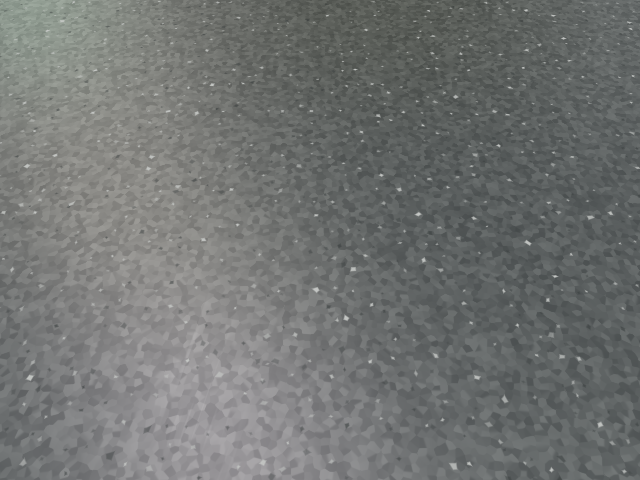
This texture is drawn by a Shadertoy shader. Its source:

```glsl
// Speckled grey vinyl floor seen at a slant under a soft diagonal sheen.
// Soft Voronoi granules and scattered angular chips lie on a perspective
// plane; broad gradients of light and faint scuffs tint the result.

#define HORIZON 2.0          // height of the vanishing line, in canvas heights
#define FORESHORTEN 1.9      // stretch of the plane in depth
#define GRAIN_DENSITY 125.0  // granules per floor unit
#define GRAIN_CONTRAST 0.13
#define CHIP_DENSITY 40.0    // chip cells per floor unit
#define PALE_SHARE 0.36      // share of cells holding a pale chip
#define DARK_SHARE 0.30      // share of cells holding a dark chip
#define SHADE 0.352          // unlit floor brightness
#define SHEEN 0.185          // brightness added by the sheen
#define EDGE_SOFTNESS 0.0022

const vec3 PALE_CHIP = vec3(0.77, 0.78, 0.77);
const vec3 DARK_CHIP = vec3(0.22, 0.24, 0.24);

vec3 hash3(vec2 cell, float seed) {
    vec3 v = fract(vec3(cell.xyx + seed * 17.3) * vec3(0.1031, 0.1030, 0.0973));
    v += dot(v, v.yxz + 33.33);
    return fract((v.xxy + v.yzz) * v.zyx);
}

float valueNoise(vec2 p, float seed) {
    vec2 cell = floor(p), f = fract(p);
    f = f * f * (3.0 - 2.0 * f);
    float low = mix(hash3(cell, seed).x, hash3(cell + vec2(1, 0), seed).x, f.x);
    float high = mix(hash3(cell + vec2(0, 1), seed).x, hash3(cell + 1.0, seed).x, f.x);
    return mix(low, high, f.y);
}

// Distance-weighted blend of the random tones of nearby granules
float granules(vec2 p) {
    vec2 cell = floor(p);
    float tone = 0.0, total = 0.0;
    for (int j = -1; j <= 1; j++)
    for (int i = -1; i <= 1; i++) {
        vec2 id = cell + vec2(i, j);
        vec3 rnd = hash3(id, 1.0);
        vec2 toSite = id + rnd.xy - p;
        float weight = exp(-14.0 * dot(toSite, toSite));
        tone += weight * (rnd.z - 0.5 - 0.5 * step(0.96, rnd.z));
        total += weight;
    }
    return tone / max(total, 1e-5);
}

// Coverage of irregular four-sided chips, at most one in each cell
float chips(vec2 p, float share, float edge, float seed) {
    vec2 cell = floor(p);
    vec3 place = hash3(cell, seed), form = hash3(cell, seed + 5.0);
    vec2 q = fract(p) - mix(vec2(0.22), vec2(0.78), place.xy);
    float radius = mix(0.05, 0.13, form.x * form.x);
    float dist = -1.0;
    for (int i = 0; i < 4; i++) {
        vec3 side = hash3(cell + float(i) * 7.0, seed + 9.0);
        float angle = 6.2832 * form.y + 1.5708 * float(i) + 0.7 * (side.x - 0.5);
        dist = max(dist, dot(q, vec2(cos(angle), sin(angle))) - radius * mix(0.6, 1.3, side.y));
    }
    return step(place.z, share) * smoothstep(edge, -edge, dist) * mix(0.45, 1.0, form.z);
}

float glow(vec2 uv, vec2 centre, vec2 size) {
    vec2 d = (uv - centre) / size;
    return exp(-dot(d, d));
}

// Broad light over the floor, with its changes of tint
vec3 floorLight(vec2 uv) {
    float ridge = mix(0.36, 0.08, smoothstep(-0.1, 1.1, uv.y));
    float sheen = exp(-pow((uv.x - ridge) / 0.27, 2.0));
    float corner = glow(uv, vec2(0.04, 1.0), vec2(0.16, 0.2));
    float topShade = glow(uv, vec2(0.6, 1.0), vec2(0.3, 0.25));
    float level = SHADE + SHEEN * sheen + 0.05 * corner;
    level += 0.03 * glow(uv, vec2(0.32, 0.2), vec2(0.13, 0.2));
    level += 0.05 * pow(1.0 - uv.y, 2.0);
    level += 0.06 * glow(uv, vec2(1.0, 1.0), vec2(0.2, 0.35));
    vec3 light = vec3(level);
    light += (1.0 - sheen) * vec3(-0.014, 0.004, 0.005);
    light += sheen * mix(vec3(0.007, -0.002, 0.010), vec3(0.006, 0.002, -0.014), smoothstep(0.1, 0.6, uv.y));
    light += corner * vec3(-0.025, 0.025, 0.0);
    light += topShade * vec3(0.008, 0.004, -0.018);
    return light;
}

void mainImage(out vec4 fragColor, in vec2 fragCoord) {
    vec2 uv = fragCoord / iResolution.xy;
    vec2 p = fragCoord / iResolution.y;

    // Canvas to floor plane
    float depth = 1.0 / (HORIZON - p.y);
    vec2 ground = vec2(p.x - 0.67, FORESHORTEN) * depth + 5.0;
    float edge = CHIP_DENSITY * EDGE_SOFTNESS * depth;

    // Granules and gentle mottling
    vec3 color = floorLight(uv);
    float grain = granules(ground * GRAIN_DENSITY);
    color += grain * GRAIN_CONTRAST * mix(1.0, 0.75, uv.y) * vec3(1.0, 1.0, 0.97);
    color += 0.022 * (valueNoise(ground * 55.0, 2.0) - 0.5);

    // Dark and pale chips
    vec2 chipSpace = ground * CHIP_DENSITY;
    color = mix(color, DARK_CHIP, 0.6 * chips(chipSpace + 0.4, DARK_SHARE, edge, 3.0));
    color = mix(color, PALE_CHIP, chips(chipSpace, PALE_SHARE, edge, 4.0));

    // Slanted scuffs in the sheen and faint upright smears at the top
    float scuff = valueNoise(vec2((p.x - 0.35 * p.y) * 130.0, p.y * 9.0), 6.0);
    color += 0.07 * smoothstep(0.6, 1.0, scuff) * glow(uv, vec2(0.32, 0.2), vec2(0.06, 0.15));
    float smear = valueNoise(vec2(p.x * 150.0, p.y * 7.0), 7.0) - 0.5;
    color += 0.025 * smear * smoothstep(0.5, 1.0, uv.y);

    fragColor = vec4(clamp(color, 0.0, 1.0), 1.0);
}
```
